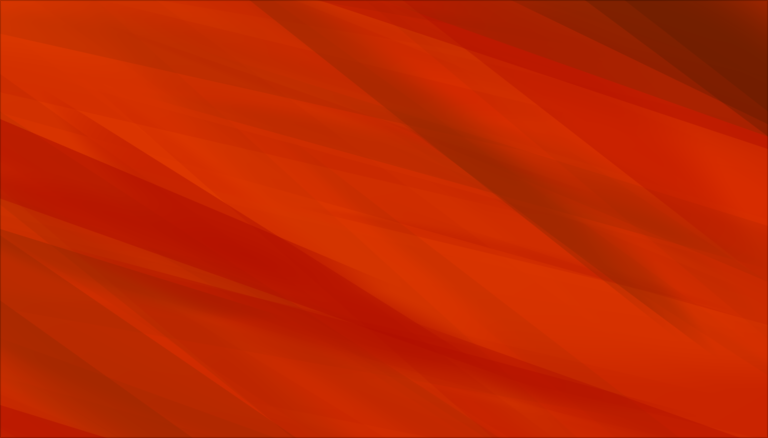
Give the GLSL for this background, as a WebGL 2 fragment shader.

```glsl
#version 300 es
precision highp float;

uniform vec2 u_resolution;
out vec4 fragColor;

float hash(float n) {
    return fract(sin(n * 12.9898) * 43758.5453);
}

// Tapered translucent sliver: a straight crisp edge through the centre,
// fading out over its thickness. Positive thickness hangs below the edge.
float blade(vec2 p, vec2 centre, float slant, float thickness, float reach) {
    vec2 q = p - centre;
    float along = dot(q, vec2(cos(slant), -sin(slant))) / reach;
    float depth = -dot(q, vec2(sin(slant), cos(slant))) * sign(thickness);
    float taper = 1.0 - along * along;
    if (taper <= 0.0) return 0.0;
    float soft = 0.9 / u_resolution.y;
    float width = abs(thickness) * taper + soft;
    float fade = 1.0 - smoothstep(0.35 * width, width, depth);
    return smoothstep(-soft, soft, depth) * fade * smoothstep(0.0, 0.8, taper);
}

void main() {
    vec2 p = gl_FragCoord.xy / u_resolution.y;
    float aspect = u_resolution.x / u_resolution.y;

    vec3 orange = vec3(0.87, 0.22, 0.0);
    vec3 scarlet = vec3(0.87, 0.18, 0.0);
    vec3 crimson = vec3(0.69, 0.05, 0.0);
    vec3 rust = vec3(0.58, 0.15, 0.0);
    vec3 umber = vec3(0.34, 0.10, 0.0);

    // Base wash, a little warmer towards the upper left
    vec3 color = mix(vec3(0.79, 0.14, 0.0), vec3(0.81, 0.20, 0.0),
                     clamp(0.5 + 0.5 * (p.y - p.x / aspect), 0.0, 1.0));

    // Broad light bands
    color = mix(color, orange, 0.70 * blade(p, vec2(0.10, 0.76), 0.62, -0.26, 0.9));
    color = mix(color, orange, 0.40 * blade(p, vec2(0.62, 0.48), 0.64, -0.20, 0.9));
    color = mix(color, orange, 0.60 * blade(p, vec2(0.95, 0.48), 0.27, 0.28, 1.3));
    color = mix(color, scarlet, 0.65 * blade(p, vec2(1.25, 0.64), 0.30, -0.24, 0.9));

    // Scattered translucent blades: a shallow and a steep family
    for (int i = 0; i < 64; i++) {
        float seed = float(i) * 7.0 + 1.0;
        vec2 centre = vec2(hash(seed) * aspect, hash(seed + 1.0) * 1.2 - 0.1);
        float turn = hash(seed + 2.0);
        float slant = i % 5 < 3 ? mix(0.14, 0.40, turn) : mix(0.52, 0.74, turn);
        float side = hash(seed + 3.0) < 0.5 ? -1.0 : 1.0;
        float thickness = side * mix(0.03, 0.17, hash(seed + 4.0));
        float reach = mix(0.4, 1.2, hash(seed + 5.0));
        float pick = hash(seed + 6.0);
        vec3 tint = pick < 0.22 ? crimson : pick < 0.44 ? rust : pick < 0.80 ? orange : scarlet;
        float strength = mix(0.07, 0.22, fract(pick * 17.0));
        color = mix(color, tint, strength * blade(p, centre, slant, thickness, reach));
    }

    // Brown bands
    color = mix(color, rust, 0.25 * blade(p, vec2(0.55, 0.80), 0.22, -0.16, 0.8));
    color = mix(color, rust, 0.35 * blade(p, vec2(0.37, 0.21), 0.60, 0.36, 0.9));
    color = mix(color, rust, 0.40 * blade(p, vec2(0.16, 0.20), 0.62, 0.16, 0.6));
    color = mix(color, rust, 0.45 * blade(p, vec2(0.25, 0.40), 0.30, 0.09, 0.45));
    color = mix(color, rust, 0.45 * blade(p, vec2(0.91, 0.73), 0.67, -0.13, 0.85));
    color = mix(color, rust, 0.25 * blade(p, vec2(1.05, 0.58), 0.27, -0.10, 0.8));
    color = mix(color, rust, 0.45 * blade(p, vec2(1.25, 0.47), 0.64, -0.13, 0.50));

    // Deep red bands
    color = mix(color, crimson, 0.55 * blade(p, vec2(0.28, 0.61), 0.40, 0.20, 0.70));
    color = mix(color, crimson, 0.45 * blade(p, vec2(0.62, 0.47), 0.56, 0.17, 0.65));
    color = mix(color, crimson, 0.50 * blade(p, vec2(0.50, 0.37), 0.34, -0.13, 0.85));
    color = mix(color, crimson, 0.40 * blade(p, vec2(0.85, 0.25), 0.26, 0.10, 0.80));
    color = mix(color, crimson, 0.40 * blade(p, vec2(1.38, 0.11), 0.34, 0.12, 0.55));
    color = mix(color, crimson, 0.50 * blade(p, vec2(0.05, 0.06), 0.30, 0.12, 0.40));
    color = mix(color, crimson, 0.45 * blade(p, vec2(1.30, 0.81), 0.32, -0.22, 0.95));
    color = mix(color, crimson, 0.35 * blade(p, vec2(1.15, 0.82), 0.66, -0.26, 0.80));

    // Dark upper right corner
    color = mix(color, rust, 0.50 * blade(p, vec2(1.55, 0.76), 0.34, -0.50, 0.8));
    color = mix(color, umber, 0.32 * blade(p, vec2(1.55, 0.84), 0.64, -0.40, 0.8));
    color = mix(color, umber, 0.30 * blade(p, vec2(1.58, 0.80), 0.45, -0.34, 0.6));
    color = mix(color, umber, 0.30 * blade(p, vec2(1.58, 0.88), 0.66, -0.20, 0.6));

    // Thin shaded rim
    vec2 rim = min(p, vec2(aspect, 1.0) - p);
    color *= mix(0.82, 1.0, smoothstep(0.001, 0.004, min(rim.x, rim.y)));

    fragColor = vec4(color, 1.0);
}
```
